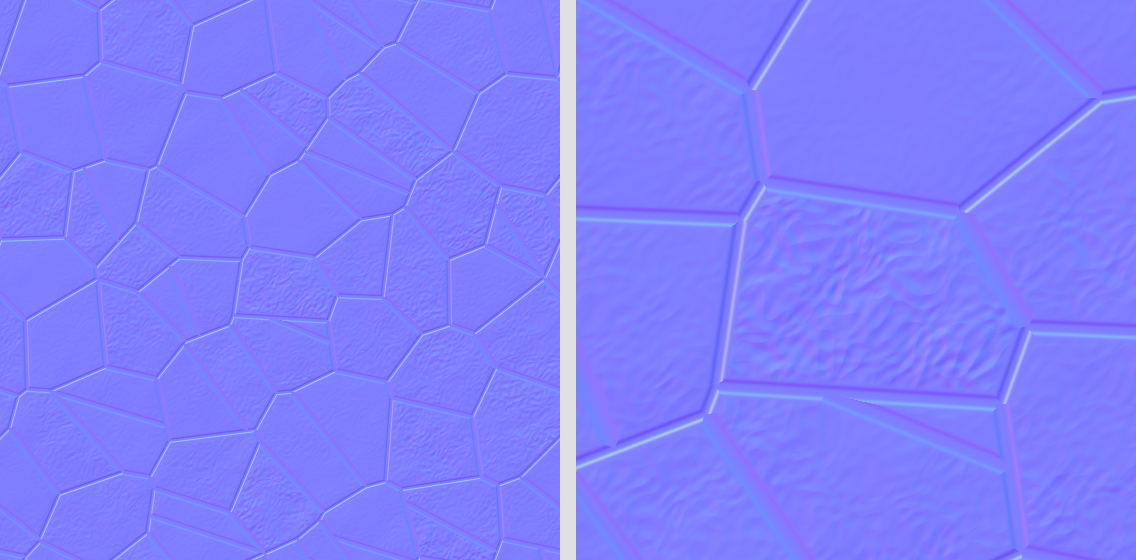
Left, the full canvas; right, a detail of the centre.
Reproduce this texture map procedurally as a WebGL 2 fragment shader.

```glsl
#version 300 es
precision highp float;
// Tangent-space normal map of flat paving stones with thin bevelled joints.
// Stones are jittered Voronoi cells, some cut in two by a falling chord;
// the faces carry patchy creased gradient noise, stronger on some stones.

uniform vec2 u_resolution;
out vec4 fragColor;

const float GRID = 7.0;
const float CUT_SHARE = 0.36;
const vec2 LIGHT_DIR = vec2(-0.5547, 0.8321);

struct Stone {
    vec2 id;         // random key of the stone
    vec2 toJoint;    // unit vector to the nearest joint
    float distance;  // distance to that joint, in canvas units
};

vec2 hash2(vec2 p) {
    vec3 q = fract(p.xyx * vec3(0.1031, 0.1030, 0.0973));
    q += dot(q, q.yzx + 33.33);
    return fract((q.xx + q.yz) * q.zy);
}

float gradientDot(vec2 cell, vec2 offset) {
    float angle = 6.2832 * hash2(cell).x;
    return dot(vec2(cos(angle), sin(angle)), offset);
}

float gradientNoise(vec2 p) {
    vec2 i = floor(p), f = fract(p);
    vec2 u = f * f * f * (f * (f * 6.0 - 15.0) + 10.0);
    vec2 e = vec2(1.0, 0.0);
    float low = mix(gradientDot(i, f), gradientDot(i + e, f - e), u.x);
    float high = mix(gradientDot(i + e.yx, f - e.yx), gradientDot(i + 1.0, f - 1.0), u.x);
    return mix(low, high, u.y);
}

// Seed position inside a cell; the layout repeats across the canvas.
vec2 seedOf(vec2 cell) {
    return 0.04 + 0.92 * hash2(mod(cell, GRID) + 11.0);
}

Stone findStone(vec2 uv) {
    vec2 p = uv * GRID, base = floor(p), f = fract(p);
    vec2 nearCell = vec2(0.0), nearSeed = vec2(0.0);
    float best = 9.0;
    for (int y = -1; y <= 1; y++)
    for (int x = -1; x <= 1; x++) {
        vec2 cell = vec2(x, y);
        vec2 seed = cell + seedOf(base + cell) - f;
        if (dot(seed, seed) < best) {
            best = dot(seed, seed);
            nearCell = cell;
            nearSeed = seed;
        }
    }

    // Distance and direction to the closest cell border
    Stone stone = Stone(mod(base + nearCell, GRID), vec2(1.0, 0.0), 9.0);
    for (int y = -2; y <= 2; y++)
    for (int x = -2; x <= 2; x++) {
        vec2 cell = nearCell + vec2(x, y);
        vec2 seed = cell + seedOf(base + cell) - f;
        vec2 between = seed - nearSeed;
        if (dot(between, between) < 1e-5) continue;
        vec2 direction = normalize(between);
        float d = dot(0.5 * (seed + nearSeed), direction);
        if (d < stone.distance) {
            stone.distance = d;
            stone.toJoint = direction;
        }
    }

    // Chord that splits some of the cells
    vec2 cut = hash2(stone.id + 71.0);
    if (cut.x < CUT_SHARE) {
        float angle = mix(0.1, 1.3, cut.y);
        vec2 normal = vec2(cos(angle), sin(angle));
        float side = dot(-nearSeed, normal) - 0.06;
        if (abs(side) < stone.distance) {
            stone.distance = abs(side);
            stone.toJoint = -sign(side) * normal;
        }
        stone.id += side > 0.0 ? 23.0 : 0.0;
    }
    stone.distance /= GRID;
    return stone;
}

// Tilt of the bevel: a crisp pale line where it faces the light, faint elsewhere.
vec2 bevelTilt(Stone stone) {
    float facing = dot(stone.toJoint, normalize(vec2(-1.0, 1.0)));
    float lit = smoothstep(0.5, 0.92, facing);
    float shaded = smoothstep(0.4, 0.95, -facing);
    float center = mix(0.0044, 0.0025, max(lit, shaded));
    float width = mix(0.0014, 0.0011, lit);
    float band = (stone.distance - center) / width;
    float strength = 0.18 + 0.46 * lit + 0.14 * shaded;
    float rim = 0.055 * exp(-stone.distance / 0.008) * smoothstep(0.0, 0.004, stone.distance);
    vec2 direction = normalize(mix(stone.toJoint, LIGHT_DIR, 0.75 * lit));
    direction = normalize(mix(direction, -LIGHT_DIR, 0.6 * shaded));
    return direction * (strength * exp(-band * band) + rim);
}

// Height of the face: slow undulation plus rough, patchy, creased grain.
float faceHeight(vec2 uv, vec2 offset, float roughness) {
    vec2 p = vec2(uv.x + uv.y, uv.y - uv.x) * 0.7071 + offset;
    float swell = gradientNoise(p * vec2(9.0, 17.0));
    p += 0.008 * vec2(gradientNoise(p * 31.0), gradientNoise(p * 31.0 + 40.0));
    vec2 q = p * vec2(0.7, 1.0);
    float coarse = gradientNoise(q * 32.0);
    float patchy = 0.8 + 0.9 * gradientNoise(p * 14.0 + 5.0);
    float fine = 0.36 * gradientNoise(q * 150.0 + 9.0) - 0.5 * abs(gradientNoise(q * 88.0));
    return 0.0009 * swell + roughness * (0.6 * coarse + patchy * fine);
}

vec2 faceTilt(vec2 uv, vec2 offset, float roughness) {
    vec2 e = vec2(0.0008, 0.0);
    float h = faceHeight(uv, offset, roughness);
    float right = faceHeight(uv + e, offset, roughness);
    float above = faceHeight(uv + e.yx, offset, roughness);
    return vec2(h - right, h - above) / e.x;
}

void main() {
    vec2 uv = gl_FragCoord.xy / u_resolution;
    Stone stone = findStone(uv);
    vec2 key = hash2(stone.id + 137.0);
    float roughness = mix(0.0003, 0.0020, key.x * key.x);
    float face = smoothstep(0.004, 0.009, stone.distance);

    vec2 tilt = bevelTilt(stone) + face * faceTilt(uv, key * 7.0, roughness);
    tilt.x *= 0.85;
    tilt.y += 0.016 * (key.y - 0.5) - 0.014;

    // Encode with a mirrored red axis
    vec3 normal = vec3(-tilt.x, tilt.y, sqrt(max(1.0 - dot(tilt, tilt), 0.0)));
    fragColor = vec4(0.5 + 0.5 * normal, 1.0);
}
```
